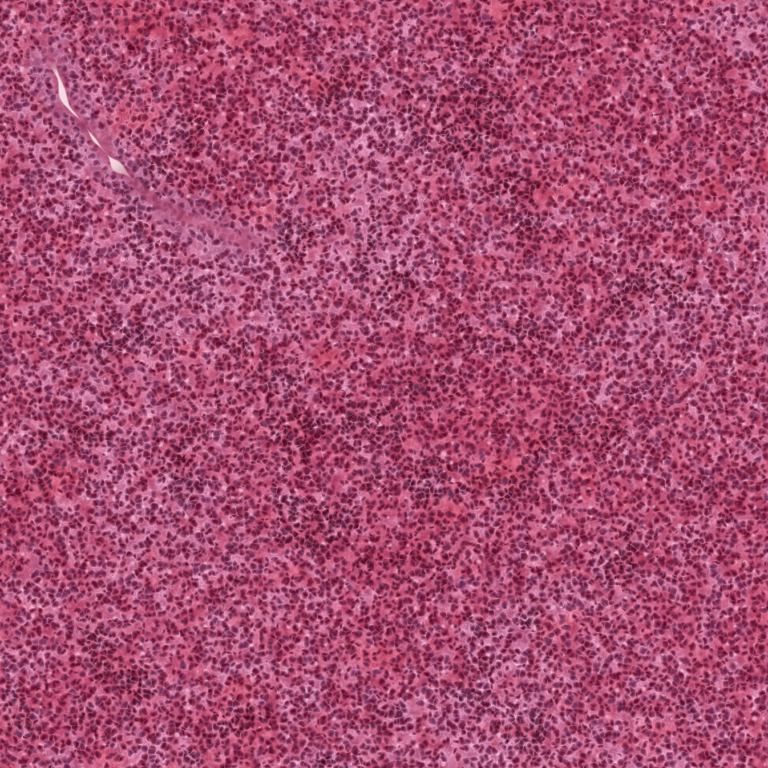
Give the GLSL for this texture, as a WebGL 1 fragment shader.

```glsl
precision highp float;
// Stained tissue: crowded dark nuclei on a mottled red and lilac ground.
// Two jittered grids place the nuclei; broad noise steers their density and
// the ground colour; one circular arc forms a pale-sheathed vessel.

uniform vec2 u_resolution;

#define NUCLEI_ACROSS 122.0
#define NUCLEUS_RADIUS 0.33
#define EDGE_SOFTNESS 0.26
#define SPECKS_ACROSS 84.0
#define GRAIN_CONTRAST 0.36
#define RED_PINK vec3(0.77, 0.33, 0.47)
#define LILAC vec3(0.77, 0.44, 0.60)
#define SALMON vec3(0.80, 0.31, 0.42)
#define WINE vec3(0.41, 0.08, 0.21)
#define VIOLET vec3(0.43, 0.17, 0.34)
#define PALE vec3(0.93, 0.72, 0.82)

vec2 hash2(vec2 p) {
  vec3 q = fract(p.xyx * vec3(0.1031, 0.1030, 0.0973));
  q += dot(q, q.yzx + 33.33);
  return fract((q.xx + q.yz) * q.zy);
}

float noise(vec2 p) {
  vec2 i = floor(p), f = fract(p);
  f = f * f * (3.0 - 2.0 * f);
  float low = mix(hash2(i).x, hash2(i + vec2(1.0, 0.0)).x, f.x);
  float high = mix(hash2(i + vec2(0.0, 1.0)).x, hash2(i + 1.0).x, f.x);
  return mix(low, high, f.y);
}

float fbm(vec2 p) {
  float sum = 0.0, weight = 0.57;
  for (int i = 0; i < 3; i++) {
    sum += weight * noise(p);
    p = mat2(1.6, 1.2, -1.2, 1.6) * p + 11.7;
    weight *= 0.5;
  }
  return sum;
}

// Signed distance to the nearest nucleus in cell units, and its random tint.
vec2 nearestNucleus(vec2 p, float density) {
  vec2 cell = floor(p), nearest = vec2(1.0, 0.5);
  for (int y = -1; y <= 1; y++) {
    for (int x = -1; x <= 1; x++) {
      vec2 c = cell + vec2(float(x), float(y));
      vec2 trait = hash2(c + 17.3);
      vec2 toCentre = p - c - 0.5 - 0.85 * (hash2(c) - 0.5);
      vec2 axis = normalize(hash2(c + 71.7) - 0.499);
      toCentre -= axis * dot(toCentre, axis) * 0.25;
      float presence = smoothstep(0.0, 0.15, density - trait.x);
      float radius = NUCLEUS_RADIUS * mix(0.6, 1.25, trait.y);
      float d = length(toCentre) - radius * presence + 0.3 * (1.0 - presence);
      if (d < nearest.x) nearest = vec2(d, fract(trait.y * 7.31));
    }
  }
  return nearest;
}

// Small pale gaps scattered between the cells.
float paleSpecks(vec2 p) {
  vec2 cell = floor(p);
  vec2 trait = hash2(cell + 143.0);
  vec2 offset = p - cell - 0.5 - 0.3 * (hash2(cell + 211.0) - 0.5);
  float radius = mix(0.1, 0.27, trait.y);
  return step(trait.x, 0.2) * smoothstep(radius + 0.14, radius - 0.14, length(offset));
}

void main() {
  vec2 uv = gl_FragCoord.xy / u_resolution.y;

  // Broad regions of the tissue
  float heart = smoothstep(0.42, 0.05, length((uv - vec2(0.5, 0.5)) * vec2(1.0, 0.8)));
  float region = fbm(uv * 6.0 + 3.1);
  float patches = fbm(uv * 62.0 + 20.0);
  float lilac = smoothstep(0.28, 0.68, 0.4 * region + 0.6 * patches - 0.04 * heart);
  float fibres = smoothstep(0.64, 0.82, fbm(mat2(9.0, 6.0, -10.0, 14.0) * uv + 41.0));
  float cluster = smoothstep(0.6, 0.8, fbm(uv * 16.0 + 63.0) + 0.09 * heart);

  // Vessel: distance from an arc and position along it
  vec2 toHub = vec2(0.418, 1.048) - uv;
  float across = abs(length(toHub) - 0.3756 + 0.008 * (noise(uv * 30.0) - 0.5));
  float along = (atan(toHub.y, toHub.x) - 0.348) / 0.938;
  float extent = smoothstep(-0.14, 0.0, along) * smoothstep(1.16, 0.98, along);
  float sheath = extent * smoothstep(0.038, 0.014, across);
  float wall = extent * smoothstep(0.011, 0.003, across);
  float lumenWidth = 0.009 * (noise(vec2(along * 15.0, 4.0)) - 0.25);
  float lumen = smoothstep(0.0015, -0.0015, across - lumenWidth)
              * smoothstep(0.0, 0.06, along) * smoothstep(0.6, 0.42, along);

  // Mottled ground
  vec3 color = mix(RED_PINK, LILAC, lilac);
  color = mix(color, SALMON, 0.6 * fibres);
  color = mix(color, vec3(0.68, 0.38, 0.55), 0.6 * sheath);
  color += GRAIN_CONTRAST * (fbm(uv * 140.0 + 7.0) - 0.5) * vec3(0.85, 1.0, 0.95);
  color = mix(color, PALE, 0.7 * paleSpecks(uv * SPECKS_ACROSS) * (1.0 - fibres));

  // Nuclei with faint pale rims
  float density = 0.9 - 0.12 * smoothstep(0.45, 0.7, region) - 0.25 * fibres
                - 0.2 * sheath + 0.1 * cluster;
  vec2 wobble = 0.4 * vec2(noise(uv * 190.0), noise(uv * 190.0 + 50.0));
  vec2 grid = uv * NUCLEI_ACROSS + wobble;
  vec2 first = nearestNucleus(grid, density);
  vec2 second = nearestNucleus(grid * 1.06 + 137.5, 0.3 * density + 0.3 * cluster);
  vec2 nucleus = first.x < second.x ? first : second;
  float rim = smoothstep(0.08, 0.24, nucleus.x) * smoothstep(0.5, 0.26, nucleus.x);
  color += 0.06 * rim * (0.4 + lilac) * vec3(0.8, 1.0, 1.0);
  float violet = smoothstep(0.3, 1.0, nucleus.y + 0.3 * lilac - 0.2 + 0.4 * sheath);
  vec3 stain = mix(WINE, VIOLET, violet) * (1.0 - 0.2 * cluster);
  stain += 0.14 * (noise(uv * 230.0) - 0.5);
  float body = smoothstep(EDGE_SOFTNESS, -EDGE_SOFTNESS, nucleus.x);
  color = mix(color, stain, 0.93 * body);

  // Vessel wall and open channel
  vec3 wallColor = vec3(0.72, 0.32, 0.47) + 0.2 * (noise(uv * 110.0) - 0.5);
  color = mix(color, wallColor, 0.65 * wall);
  color = mix(color, vec3(0.95, 0.86, 0.88), lumen * extent);

  gl_FragColor = vec4(clamp(color, 0.0, 1.0), 1.0);
}
```
